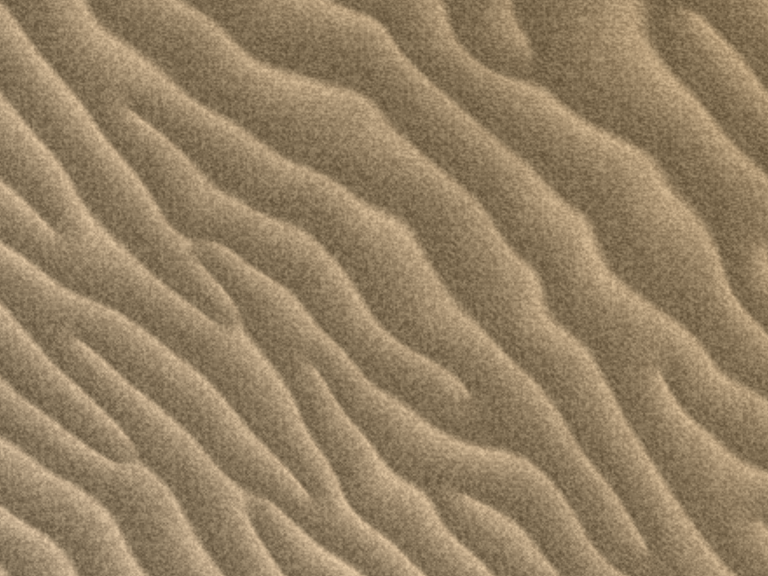
A Shadertoy shader for this texture:

```glsl
const vec3 SHADE = vec3(0.465, 0.405, 0.307);
const vec3 LIGHT = vec3(0.755, 0.665, 0.535);
const vec3 COOL_TINT = vec3(1.01, 1.01, 1.03);
const vec3 WARM_TINT = vec3(1.0, 0.975, 0.935);
const float CREST = 0.85;        // position of the crest within one ripple
const float WAVINESS = 0.85;     // sideways wander, in ripples
const float FORK_CELL = 0.25;    // spacing of forks and ripple ends
const float FORK_CHANCE = 0.8;
const float FORK_SIZE = 0.035;
const float GRAIN_SCALE = 330.0;
const float GRAIN_CONTRAST = 0.13;
const float TAU = 6.28318;

float hash(vec2 p) {
    return fract(sin(dot(p, vec2(127.1, 311.7))) * 43758.5453);
}

float noise(vec2 p) {
    vec2 i = floor(p), f = fract(p);
    f = f * f * (3.0 - 2.0 * f);
    return mix(mix(hash(i), hash(i + vec2(1, 0)), f.x),
               mix(hash(i + vec2(0, 1)), hash(i + vec2(1, 1)), f.x), f.y);
}

// Ripple count: tight and flat at lower left, wide and steep at upper right
float basePhase(vec2 p) {
    float phase = 8.5 * p.x + 10.4 * p.y
                - 0.6 * p.x * p.x - 1.9 * p.y * p.y - 2.2 * p.x * p.y;
    phase += WAVINESS * (noise(p * 4.0 + 7.3) - 0.5);
    return phase + 0.35 * WAVINESS * (noise(p * 10.0 + 21.7) - 0.5);
}

// Scattered phase vortices split or end ripples; x = phase, y = distance
vec2 forks(vec2 p) {
    float twist = 0.0, nearest = 1.0;
    for (int j = 0; j < 4; j++) {
        for (int i = 0; i < 6; i++) {
            vec2 cell = vec2(i, j);
            if (hash(cell + 53.0) > FORK_CHANCE) continue;
            vec2 jitter = vec2(hash(cell + 3.1), hash(cell + 17.9));
            vec2 d = p - (cell + 0.1 + 0.8 * jitter) * FORK_CELL;
            float spin = mod(cell.x + cell.y, 2.0) * 2.0 - 1.0;
            twist += spin * atan(d.y, d.x) / TAU;
            nearest = min(nearest, length(d));
        }
    }
    return vec2(twist, nearest);
}

// Slow rise to a bright crest, then a quick drop into shade
float rippleLight(float phase) {
    float f = fract(phase);
    float rise = min(f / CREST, 1.0);
    return rise * rise * (1.0 - smoothstep(CREST, 1.0, f));
}

void mainImage(out vec4 fragColor, in vec2 fragCoord) {
    vec2 p = fragCoord / iResolution.y;

    // Ripples, softened where they fork
    vec2 fork = forks(p);
    float light = rippleLight(basePhase(p) + fork.x);
    light = mix(0.28, light, smoothstep(0.0, FORK_SIZE, fork.y));

    // Uneven crest strength and broad tone, paler at lower left
    float side = clamp((p.x + p.y) / 2.3, 0.0, 1.0);
    light *= mix(1.05, 0.8, side) + 0.25 * (noise(p * 6.0 + 40.0) - 0.5);
    light += 0.08 * (noise(p * 3.0 + 11.0) - 0.5) + mix(0.1, 0.05, side);

    // Sand grains in two sizes
    float grain = noise(p * GRAIN_SCALE)
                + noise(mat2(0.8, 0.6, -0.6, 0.8) * p * GRAIN_SCALE * 0.6 + 90.0) - 1.0;

    vec3 color = mix(SHADE, LIGHT, light) * mix(COOL_TINT, WARM_TINT, side);
    color += GRAIN_CONTRAST * grain * vec3(1.0, 0.95, 0.85);
    fragColor = vec4(color, 1.0);
}
```
